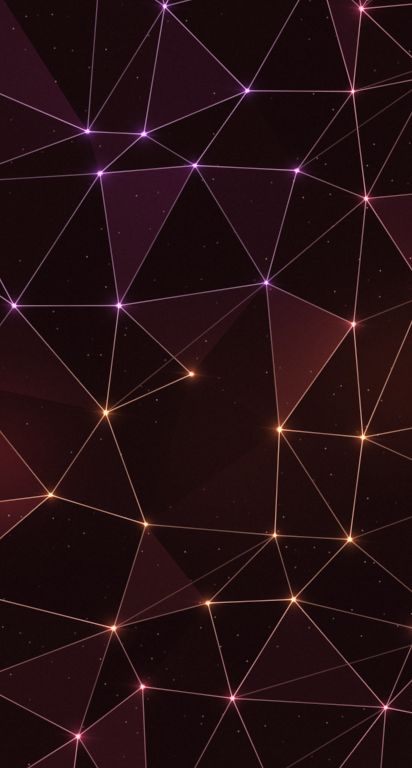
Write a Shadertoy shader that draws this background.

```glsl
#define CELL 0.134
#define JITTER 0.74
#define LINE_HALF_WIDTH 0.0009
#define NODE_RADIUS 0.0036
#define HALO_RADIUS 0.0058
#define STAR_CELL 0.021
#define BASE vec3(0.100, 0.037, 0.046)
#define VIOLET vec3(0.62, 0.25, 0.86)
#define ROSE vec3(0.92, 0.26, 0.42)
#define AMBER vec3(1.00, 0.50, 0.22)
#define PALE vec3(0.96, 0.83, 0.81)

float hash(vec2 p) {
    vec3 q = fract(p.xyx * 0.1031);
    q += dot(q, q.yzx + 33.33);
    return fract((q.x + q.y) * q.z);
}

vec2 hash2(vec2 p) {
    return vec2(hash(p + 17.3), hash(p + 71.9));
}

// Jittered, staggered lattice point
vec2 node(vec2 id) {
    vec2 offset = 0.5 + JITTER * (hash2(id) - 0.5);
    offset.x += 0.3 * mod(id.y, 2.0);
    return (id + offset) * CELL;
}

float side(vec2 p, vec2 a, vec2 b) {
    vec2 e = normalize(b - a);
    return e.x * (p.y - a.y) - e.y * (p.x - a.x);
}

float triangle(vec2 p, vec2 a, vec2 b, vec2 c, float px) {
    float s = sign(side(c, a, b));
    float d = min(s * side(p, a, b), min(s * side(p, b, c), s * side(p, c, a)));
    return clamp(0.5 + d / px, 0.0, 1.0);
}

// Thin strand, brighter towards its two ends
float strand(vec2 p, vec2 a, vec2 b, float px) {
    vec2 e = b - a;
    float t = clamp(dot(p - a, e) / dot(e, e), 0.0, 1.0);
    float d = length(p - a - e * t);
    float cover = clamp(0.5 + (LINE_HALF_WIDTH - d) / px, 0.0, 1.0);
    return cover * mix(0.72, 1.0, abs(2.0 * t - 1.0));
}

// Edge strength: a few are missing, the rest vary
float strength(vec2 seed) {
    float h = hash(seed);
    return step(0.1, h) * mix(0.42, 0.92, h);
}

float blob(vec2 p, vec2 centre, float radius) {
    vec2 d = (p - centre) / radius;
    return exp(-dot(d, d));
}

// Violet above, amber in the middle, rose below and at upper right
vec3 tint(vec2 p) {
    vec3 upper = mix(VIOLET, ROSE, smoothstep(0.33, 0.5, p.x));
    vec3 lower = mix(ROSE, AMBER, smoothstep(0.06, 0.26, p.y));
    return mix(lower, upper, smoothstep(0.49, 0.64, p.y));
}

void mainImage(out vec4 fragColor, in vec2 fragCoord) {
    float px = 1.0 / iResolution.y;
    vec2 p = fragCoord * px;
    vec2 home = floor(p / CELL);
    vec3 hue = tint(p);
    float fill = 0.0, web = 0.0;
    vec3 glow = vec3(0.0);

    // Mesh of facets, strands and glowing nodes
    for (int j = -2; j <= 1; j++)
    for (int i = -3; i <= 1; i++) {
        vec2 id = home + vec2(i, j);
        vec2 a = node(id), b = node(id + vec2(1, 0));
        vec2 c = node(id + vec2(0, 1)), d = node(id + 1.0);

        // Split each quad along its shorter diagonal
        bool rising = distance(a, d) < distance(b, c);
        vec2 e0 = rising ? a : b, e1 = rising ? d : c;
        vec2 o0 = rising ? b : a, o1 = rising ? c : d;
        fill += triangle(p, e0, e1, o0, px) * hash(id + 5.1);
        fill += triangle(p, e0, e1, o1, px) * hash(id + 9.7);

        web = max(web, strand(p, a, b, px) * strength(id + 23.0));
        web = max(web, strand(p, a, c, px) * strength(id + 37.0));
        web = max(web, strand(p, e0, e1, px) * strength(id + 53.0));
        float faint = step(0.72, hash(id + 61.0)) * 0.3;
        web = max(web, strand(p, a, node(id + vec2(2, 1)), px) * faint);

        // Node: pale core, coloured halo, short flare
        vec2 q = p - a;
        float r = length(q), size = mix(0.6, 1.1, hash(id + 83.0));
        float core = smoothstep(NODE_RADIUS * size + px, NODE_RADIUS * size * 0.3, r);
        float halo = exp(-r / (HALO_RADIUS * size));
        float flare = exp(-abs(q.x) / 0.012 - abs(q.y + 0.12 * q.x) / 0.0012);
        glow += tint(a) * (halo * 0.85 + flare * 0.3 * size) + PALE * core * 0.55;
    }

    // Dark facets under broad coloured light
    fill = min(fill, 1.2);
    float lit = smoothstep(0.5, 1.0, fill);
    vec3 col = BASE * mix(0.85, 1.12, fill);
    col += mix(vec3(0.075, 0.020, 0.045), hue * 0.07, 0.35) * lit;
    float warm = blob(p, vec2(0.53, 0.51), 0.11) + 0.4 * blob(p, vec2(0.31, 0.42), 0.13);
    col += vec3(0.30, 0.12, 0.06) * warm * (0.3 + 0.7 * lit);
    col += vec3(0.32, 0.08, 0.09) * blob(p, vec2(0.0, 0.41), 0.085) * (0.3 + 0.7 * lit);
    col += vec3(0.06, 0.01, 0.07) * blob(p, vec2(0.27, 0.86), 0.17) * lit;

    // Sparse dust specks
    vec2 cell = floor(p / STAR_CELL);
    vec2 speck = (cell + 0.15 + 0.7 * hash2(cell + 131.0)) * STAR_CELL;
    float bright = step(0.7, hash(cell + 151.0)) * pow(hash(cell + 173.0), 2.0);
    col += PALE * 0.45 * bright * smoothstep(0.0008 + px, 0.0, distance(p, speck));

    // Fine grain, then strands and nodes
    col += (hash(floor(p * 512.0)) - 0.5) * 0.012;
    col = mix(col, mix(hue, PALE, 0.65), web * 0.86);
    col += glow * (1.0 - 0.4 * col);
    fragColor = vec4(clamp(col, 0.0, 1.0), 1.0);
}
```
